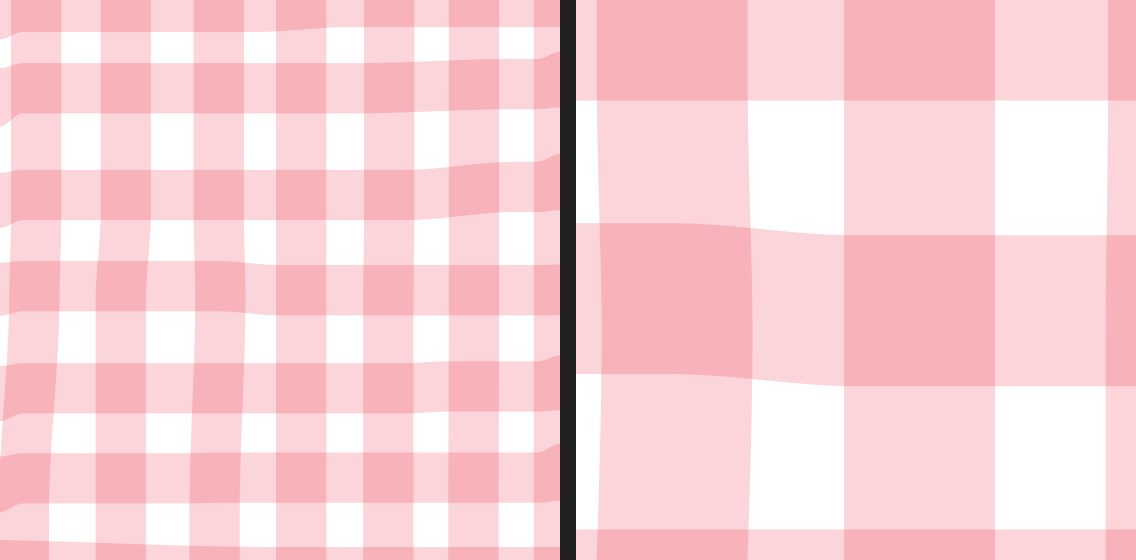
Left: the whole. Right: its middle third, enlarged.
Write a Shadertoy shader that draws this pattern.

```glsl
// Pink gingham: seven upright and seven level bands, unevenly spaced and gently wavering.

const int BANDS = 7;
const float HALF_WIDTH = 0.0449;
const float COLUMN_START = 0.0645, COLUMN_PITCH = 0.1557;
const float ROW_START = 0.0124, ROW_PITCH = 0.1679;

const vec3 WHITE = vec3(1.0);
const vec3 BLUSH = vec3(0.984, 0.835, 0.851);
const vec3 ROSE = vec3(0.970, 0.698, 0.729);

// Per column: spacing offset, sway at mid height, sway near the bottom
const vec3 COLUMN_SWAY[BANDS] = vec3[](
    vec3(0.0, -0.003, -0.019),
    vec3(0.0044, -0.009, 0.0),
    vec3(0.0147, 0.003, -0.0104),
    vec3(0.0062, 0.0, 0.0),
    vec3(0.0077, -0.0015, 0.0),
    vec3(0.0034, 0.0, -0.001),
    vec3(-0.0007, 0.0, 0.0));

// Per row: spacing offset, shift, where the shift begins and ends
const vec4 ROW_SHIFT[BANDS] = vec4[](
    vec4(0.0, -0.0091, 0.45, 0.63),
    vec4(-0.0227, -0.0075, 0.63, 0.92),
    vec4(0.0001, -0.0145, 0.72, 0.92),
    vec4(-0.005, 0.0072, 0.39, 0.50),
    vec4(0.0094, -0.0033, 0.72, 0.80),
    vec4(0.0023, -0.0013, 0.33, 0.39),
    vec4(-0.0113, 0.013, -0.08, 0.48));

// Per row: curl strength at the left and right ends
const vec2 ROW_CURL[BANDS] = vec2[](
    vec2(0.55, 0.0), vec2(1.0, 1.0), vec2(0.6, 1.1), vec2(0.35, 0.1),
    vec2(0.6, 0.8), vec2(0.65, 1.2), vec2(0.0));

// Antialiased coverage of the interval between two edges
float bandCoverage(float t, float low, float high, float pixel) {
    float inside = min(t - low, high - t);
    return clamp(0.5 + inside / pixel, 0.0, 1.0);
}

float columnCoverage(vec2 p, int i, float pixel) {
    vec3 sway = COLUMN_SWAY[i];
    float center = COLUMN_START + COLUMN_PITCH * float(i) + sway.x
        + sway.y * smoothstep(0.38, 0.54, p.y)
        + sway.z * smoothstep(0.52, 0.92, p.y);
    return bandCoverage(p.x, center - HALF_WIDTH, center + HALF_WIDTH, pixel);
}

float rowCoverage(vec2 p, int i, float pixel) {
    vec4 shift = ROW_SHIFT[i];
    float center = ROW_START + ROW_PITCH * float(i) + shift.x
        + shift.y * smoothstep(shift.z, shift.w, p.x);

    // The ends flare: down on the left, up on the right
    float left = ROW_CURL[i].x * (1.0 - smoothstep(0.0, 0.04, p.x));
    float right = ROW_CURL[i].y * smoothstep(0.96, 1.0, p.x);
    float top = center - HALF_WIDTH + 0.009 * left - 0.013 * right;
    float bottom = center + HALF_WIDTH + 0.0234 * left - 0.003 * right;
    return bandCoverage(p.y, top, bottom, pixel);
}

void mainImage(out vec4 fragColor, in vec2 fragCoord) {
    vec2 pixel = 1.0 / iResolution.xy;
    vec2 p = fragCoord * pixel;
    p.y = 1.0 - p.y; // measure rows from the top

    float column = 0.0, row = 0.0;
    for (int i = 0; i < BANDS; i++) {
        column = max(column, columnCoverage(p, i, pixel.x));
        row = max(row, rowCoverage(p, i, pixel.y));
    }

    // Single layers are blush, crossings are rose
    vec3 color = mix(WHITE, BLUSH, max(column, row));
    color = mix(color, ROSE, column * row);
    fragColor = vec4(color, 1.0);
}
```
